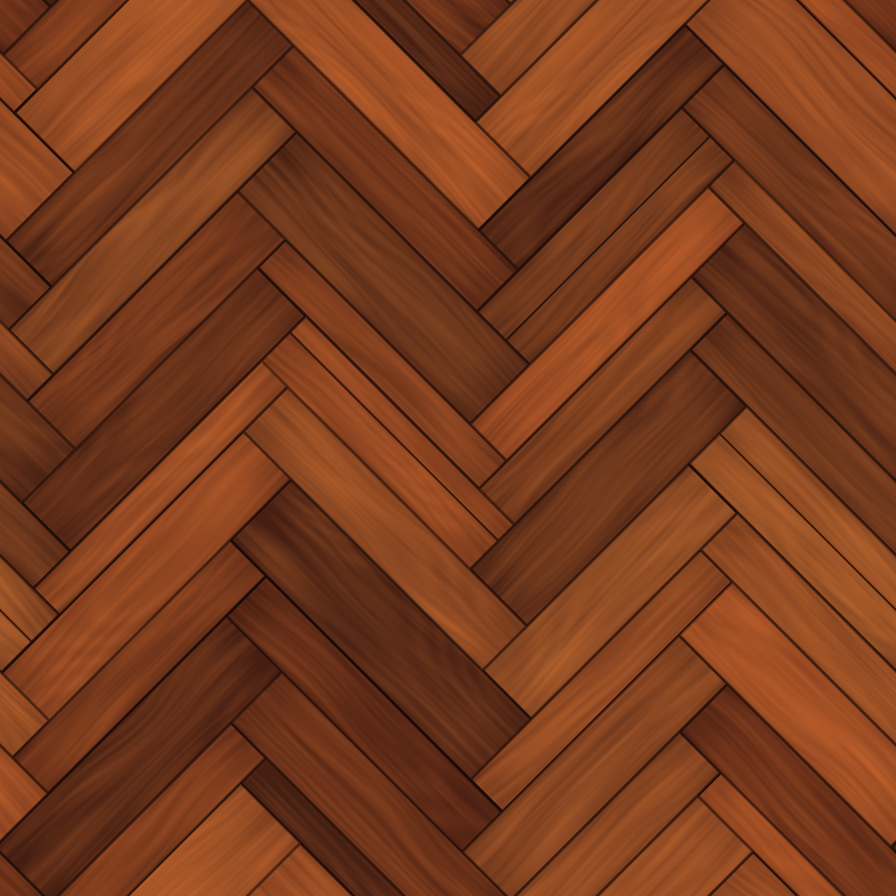
Write a WebGL 1 fragment shader that draws this texture.

```glsl
precision highp float;
// Herringbone parquet of warm brown planks with uneven widths, grain and dark seams.
uniform vec2 u_resolution;

const float COUNT = 10.0;          // planks per column over the canvas height
const float SPAN = 5.0;            // plank length in plank widths
const float SHIFT = 0.068;         // horizontal offset of the first column
const float CELL = 0.0707;         // plank width in canvas units
const float SEAM = 0.0015;         // half width of a seam in canvas units
const vec3 DARK_WOOD = vec3(0.275, 0.122, 0.072);
const vec3 LIGHT_WOOD = vec3(0.69, 0.365, 0.168);
const vec3 SEAM_COLOR = vec3(0.09, 0.032, 0.024);

float hash(vec2 p) {
  return fract(sin(dot(p, vec2(127.1, 311.7))) * 43758.545);
}

float noise(vec2 p) {
  vec2 i = floor(p), f = fract(p);
  f = f * f * (3.0 - 2.0 * f);
  return mix(mix(hash(i), hash(i + vec2(1.0, 0.0)), f.x),
             mix(hash(i + vec2(0.0, 1.0)), hash(i + vec2(1.0, 1.0)), f.x), f.y);
}

// Uneven seam position; every diagonal axis and column band has its own set.
float seamAt(float i, float axis, float band) {
  vec2 key = vec2(mod(i, COUNT) + 3.0, axis + 2.0 * mod(band, 2.0));
  return i + 0.62 * (hash(key) - 0.5);
}

// Index of the uneven cell that holds x.
float cellIndex(float x, float axis, float band) {
  float c = floor(x);
  if (x < seamAt(c, axis, band)) return c - 1.0;
  return x >= seamAt(c + 1.0, axis, band) ? c + 1.0 : c;
}

// Grain brightness around zero; g.x runs along the plank, g.y across it.
float grain(vec2 g, vec2 seed) {
  vec2 q = g + seed;
  float bend = 0.22 * (noise(vec2(q.x * 0.6, q.y)) - 0.5) + 0.06 * g.x * (hash(seed) - 0.5);
  float y = q.y + bend;
  float streak = noise(vec2(q.x * 0.5, y * 10.0)) - 0.5;
  float fiber = noise(vec2(q.x * 1.1, y * 23.0)) - 0.5;
  float figure = noise(vec2(q.x * 0.4, y * 1.5));
  float rings = sin(figure * 26.0 + y * 16.0);
  float cloud = noise(vec2(q.x * 0.7, y * 2.2)) - 0.5;
  return 0.20 * streak + 0.17 * fiber + 0.04 * rings + 0.22 * cloud;
}

float seamMask(float d, float px) {
  return 1.0 - smoothstep(SEAM - 0.5 * px, SEAM + px, d * CELL);
}

vec3 parquet(vec2 uv, float px) {
  // Diagonal axes: a rises to the right, b rises to the left.
  float x = uv.x - SHIFT;
  float a = (uv.y + x) * COUNT, b = (uv.y - x) * COUNT;
  // Seam sets change halfway along the planks that they do not bound.
  float i = cellIndex(a, 1.0, floor((x - 0.1) * 2.0));
  float j = cellIndex(b, 2.0, floor((x + 0.15) * 2.0));
  float k = mod(i - j, 2.0 * SPAN);
  float band = floor((i - j) / (2.0 * SPAN));
  bool rising = k < SPAN;

  // Plank bounds: x along its length, y across.
  float first = rising ? i - k : j - (2.0 * SPAN - 1.0 - k);
  float row = rising ? j : i;
  float axis = rising ? 1.0 : 2.0, cross = 3.0 - axis;
  float startBand = rising ? band - 1.0 : band + 1.0;
  vec2 pos = rising ? vec2(a, b) : vec2(b, a);
  vec2 low = vec2(seamAt(first, axis, startBand), seamAt(row, cross, band));
  vec2 high = vec2(seamAt(first + SPAN, axis, band), seamAt(row + 1.0, cross, band));
  vec2 local = pos - low, rest = high - pos;
  vec2 id = vec2(mod(row, COUNT) + 1.0, mod(band, 2.0) * 2.0 + axis + 5.0);

  // Some wide planks are split lengthwise into two strips.
  float width = high.y - low.y;
  float cut = width * mix(0.3, 0.7, hash(id + 31.0));
  float split = step(0.75, hash(id + 17.0)) * step(0.95, width);
  float strip = split * step(cut, local.y);

  // Plank tone, grain and soft darkening toward the borders.
  float tone = mix(0.2, 0.88, hash(id + 7.0)) + 0.16 * strip * (hash(id + 9.0) - 0.5);
  vec2 edge = min(local, rest);
  tone += grain(local, floor(40.0 * vec2(hash(id + 3.0), hash(id + 5.0))) + 11.0 * strip);
  tone -= 0.13 * (1.0 - smoothstep(0.0, 0.8, edge.x));
  tone -= 0.09 * (1.0 - smoothstep(0.0, 0.18, edge.y));
  vec3 color = mix(DARK_WOOD, LIGHT_WOOD, clamp(tone, 0.0, 1.05));
  color *= mix(vec3(1.02, 0.95, 0.94), vec3(0.99, 1.02, 1.02), hash(id + 13.0));

  // Seams: each side has its own strength.
  float side = mix(0.45, 1.0, hash(id + 21.0 + step(rest.y, local.y)));
  float end = mix(0.45, 1.0, hash(id + 25.0 + step(rest.x, local.x)));
  float line = max(side * seamMask(edge.y, px), end * seamMask(edge.x, px));
  line = max(line, 0.75 * split * seamMask(abs(local.y - cut) * 1.4, px));
  return mix(color, SEAM_COLOR, line);
}

void main() {
  float px = 1.0 / min(u_resolution.x, u_resolution.y);
  vec3 sum = vec3(0.0);
  // Four samples per pixel.
  for (int s = 0; s < 4; s++) {
    float n = float(s);
    vec2 offset = vec2(mod(n, 2.0), floor(n * 0.5)) * 0.5 - 0.25;
    sum += parquet((gl_FragCoord.xy + offset) / u_resolution, px * 0.5);
  }
  gl_FragColor = vec4(sum * 0.25, 1.0);
}
```
